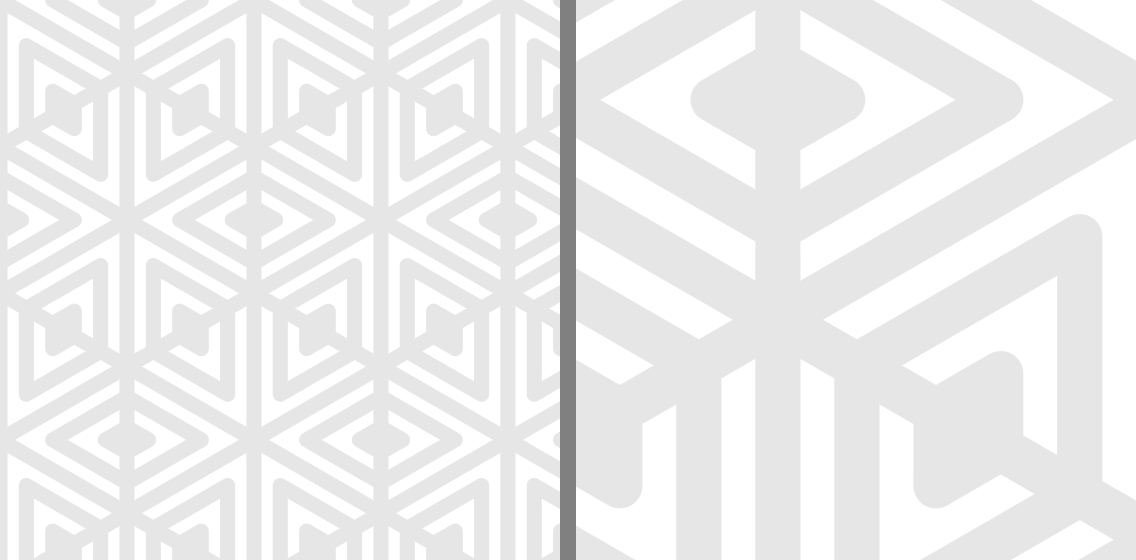
Left: the whole. Right: its middle third, enlarged.
Write a Shadertoy shader that draws this pattern.

```glsl
// Pale grey triangular lattice of strokes with nested, round-cornered rhombi on white.

const float SQRT3 = 1.7320508;
const float STAR_SPACING = 0.4535;   // distance between six-way star centres
const float HALF_STROKE = 0.01345;
const float CHEVRON_STEP = 0.0941;   // distance between nested chevron tips
const int CHEVRON_COUNT = 3;
const vec3 PAPER = vec3(1.0);
const vec3 STROKE = vec3(0.9);

// Offset from the nearest point of a triangular lattice.
vec2 hexCell(vec2 p, float spacing) {
    vec2 period = spacing * vec2(1.0, SQRT3);
    vec2 a = mod(p + 0.5 * period, period) - 0.5 * period;
    vec2 b = mod(p, period) - 0.5 * period;
    return dot(a, a) < dot(b, b) ? a : b;
}

// Folds the six sectors around a star into one half sector along +x.
vec2 foldSector(vec2 p) {
    float sector = radians(60.0);
    float angle = atan(p.y, p.x);
    angle = abs(angle - sector * floor(angle / sector + 0.5));
    return length(p) * vec2(cos(angle), sin(angle));
}

// Distance to a ray rising at 30 degrees from a tip on the x axis.
float chevronDistance(vec2 p, float tip) {
    vec2 direction = vec2(0.5 * SQRT3, 0.5);
    vec2 v = p - vec2(tip, 0.0);
    return length(v - direction * max(dot(v, direction), 0.0));
}

// Distance to the centre lines of all strokes.
float latticeDistance(vec2 p, float spacing, float tipStep) {
    vec2 q = foldSector(hexCell(p, spacing));

    // Short diagonal of the rhombus, on the cell border
    float d = abs(0.5 * spacing - q.x);

    // Spoke first, then the nested chevrons
    for (int i = 0; i < CHEVRON_COUNT; i++) {
        d = min(d, chevronDistance(q, float(i) * tipStep));
    }
    return d;
}

void mainImage(out vec4 fragColor, in vec2 fragCoord) {
    float pixel = 1.0 / iResolution.y;
    vec2 p = fragCoord * pixel - vec2(0.0, 1.0);   // a star sits at the top left

    float d = latticeDistance(p, STAR_SPACING, CHEVRON_STEP) - HALF_STROKE;
    float coverage = clamp(0.5 - d / pixel, 0.0, 1.0);
    fragColor = vec4(mix(PAPER, STROKE, coverage), 1.0);
}
```
